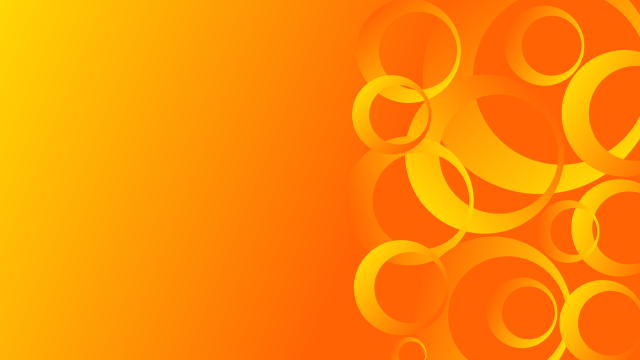
This background is drawn by a WebGL 2 fragment shader. Its source:

```glsl
#version 300 es
precision highp float;
// Overlapping crescent rings on the right of a diagonal yellow to orange gradient.

uniform vec2 u_resolution;
out vec4 outColor;

const vec3 ORANGE = vec3(1.0, 0.39, 0.015);
const vec3 YELLOW = vec3(1.0, 0.84, 0.015);
const int RING_COUNT = 14;

// Centre and radius in canvas heights, from back to front.
const vec3 RINGS[RING_COUNT] = vec3[](
    vec3(1.500, 0.787, 0.326), vec3(1.346, 0.572, 0.221),
    vec3(1.135, 0.859, 0.145), vec3(1.137, 0.442, 0.179),
    vec3(1.088, 0.681, 0.110), vec3(1.512, 0.873, 0.111),
    vec3(1.736, 0.685, 0.176), vec3(1.722, 0.367, 0.135),
    vec3(1.578, 0.357, 0.087), vec3(1.370, 0.123, 0.220),
    vec3(1.115, 0.201, 0.132), vec3(1.450, 0.131, 0.098),
    vec3(1.674, 0.102, 0.120), vec3(1.135, 0.014, 0.050));

// Direction in which each ring brightens, in radians.
const float GLOW_ANGLES[RING_COUNT] = float[](
    -0.9, 3.9, -0.9, 0.3, 2.4, -0.5, 2.6,
    2.8, 0.0, -0.3, 2.4, -0.5, 2.6, -0.4);

// Signed distance to a disc with a smaller disc cut out right of its centre.
float crescentDistance(vec2 q, float radius) {
    float outer = length(q) - radius;
    float hole = length(q - vec2(0.18 * radius, 0.0)) - 0.75 * radius;
    return max(outer, -hole);
}

void main() {
    vec2 p = gl_FragCoord.xy / u_resolution.y;
    float pixel = 1.0 / u_resolution.y;

    // Background: brightest in the upper left corner.
    float fade = (p.x + 0.4 * (1.0 - p.y)) / 1.25;
    vec3 color = mix(YELLOW, ORANGE, clamp(fade, 0.0, 1.0));

    // Rings: each fades from orange to yellow along its own axis.
    for (int i = 0; i < RING_COUNT; i++) {
        vec3 ring = RINGS[i];
        vec2 q = p - ring.xy;
        vec2 axis = vec2(cos(GLOW_ANGLES[i]), sin(GLOW_ANGLES[i]));
        float glow = clamp(0.5 + 0.5 * dot(q, axis) / ring.z, 0.0, 1.0);
        float cover = 1.0 - smoothstep(-0.7 * pixel, 0.7 * pixel, crescentDistance(q, ring.z));
        color = mix(color, mix(ORANGE, YELLOW, glow), cover);
    }

    outColor = vec4(color, 1.0);
}
```
